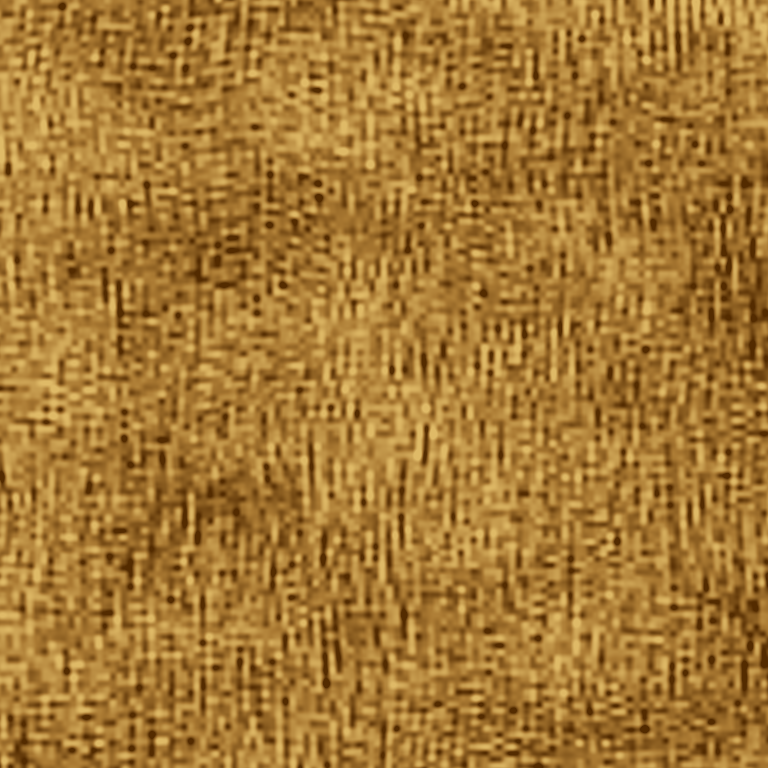
Reproduce this texture procedurally as a three.js fragment shader.

```glsl
#define THREADS 118.0
#define WARP_STRETCH 3.2
#define WEFT_STRETCH 2.0
#define LONG_STRETCH 14.0
#define WOBBLE 0.7
#define CONTRAST 1.08
#define SKEW 0.12
#define DARK_BROWN vec3(0.36, 0.20, 0.02)
#define OCHRE vec3(0.67, 0.48, 0.20)
#define PALE_GOLD vec3(0.81, 0.65, 0.34)

varying vec2 vUv;

float hash(vec2 p) {
  vec3 q = fract(p.xyx * vec3(0.1031, 0.1030, 0.0973));
  q += dot(q, q.yzx + 33.33);
  return fract((q.x + q.y) * q.z);
}

// Smooth value noise from -1 to 1
float noise(vec2 p) {
  vec2 cell = floor(p);
  vec2 f = fract(p);
  f = f * f * (3.0 - 2.0 * f);
  float low = mix(hash(cell), hash(cell + vec2(1.0, 0.0)), f.x);
  float high = mix(hash(cell + vec2(0.0, 1.0)), hash(cell + vec2(1.0)), f.x);
  return 2.0 * mix(low, high, f.y) - 1.0;
}

// Upright strands, set off from their neighbours on both sides
float strands(vec2 p, float stretch) {
  p.y /= stretch;
  vec2 side = vec2(1.0, 0.0);
  return noise(p) - 0.5 * (noise(p + side) + noise(p - side));
}

// Tone runs from about -2.5 (gaps) to 1.5 (raised fibres)
vec3 clothColour(float tone) {
  tone = clamp(tone, -2.8, 1.9);
  vec3 shade = mix(DARK_BROWN, OCHRE, (tone + 2.5) / 2.65);
  vec3 shine = mix(OCHRE, PALE_GOLD, (tone - 0.15) / 1.2);
  return max(tone < 0.15 ? shade : shine, 0.0);
}

void main() {
  // Slightly uneven thread grid
  vec2 drift = vec2(noise(vUv * 9.0 + 17.0), noise(vUv * 9.0 + 53.0));
  vec2 p = vUv * THREADS + WOBBLE * drift;

  // Patches where one thread direction dominates
  float balance = noise(vUv * vec2(8.0, 6.0) + 91.0);
  float warpThreads = strands(p + 211.0, WARP_STRETCH) * (1.2 + 0.7 * balance);
  float weftThreads = strands(p.yx + 407.0, WEFT_STRETCH) * (0.9 - 0.5 * balance);
  float longThreads = 0.5 * strands(p + 613.0, LONG_STRETCH);
  float grain = noise(p + 809.0);

  // Broad worn and stained areas
  float wear = 0.6 * noise(vUv * vec2(4.0, 6.0) + 31.0)
             + 0.5 * noise(vUv * vec2(11.0, 17.0) + 73.0);

  float tone = CONTRAST * (warpThreads + weftThreads + longThreads + grain + wear);
  tone -= SKEW * (tone * tone - 1.0);
  gl_FragColor = vec4(clothColour(tone), 1.0);
}
```
